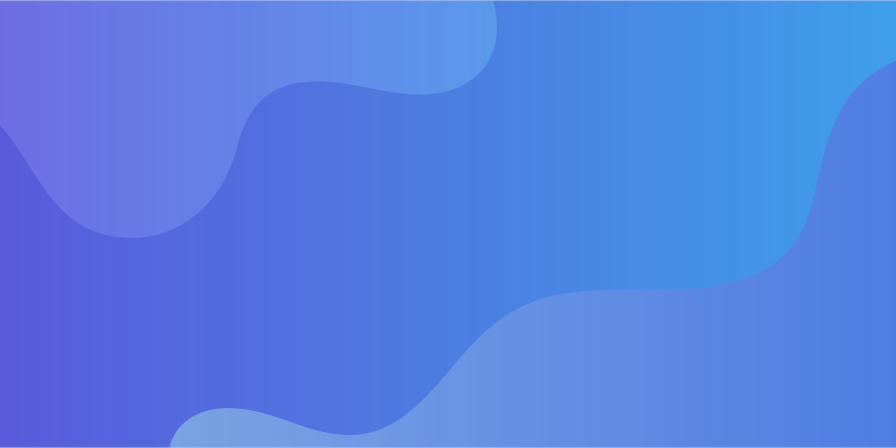
Give the GLSL for this background, as a Shadertoy shader.

```glsl
// Blue-violet gradient backdrop with two translucent wavy blobs in opposite corners.

const vec3 VIOLET     = vec3(0.350, 0.360, 0.860);
const vec3 MID_BLUE   = vec3(0.300, 0.490, 0.885);
const vec3 SKY_BLUE   = vec3(0.245, 0.620, 0.920);
const vec3 LILAC      = vec3(0.430, 0.430, 0.895);
const vec3 PALE_AZURE = vec3(0.355, 0.600, 0.920);
const vec3 MIST       = vec3(0.480, 0.640, 0.890);
const vec3 CORNFLOWER = vec3(0.310, 0.490, 0.890);
const vec3 RIM        = vec3(0.700, 0.770, 0.900);

float hash(float n) {
    return fract(sin(n * 127.1) * 43758.5453);
}

vec2 bezier(vec2 a, vec2 b, vec2 c, vec2 d, float t) {
    float s = 1.0 - t;
    return s * s * s * a + 3.0 * s * t * (s * b + t * c) + t * t * t * d;
}

vec2 bezierTangent(vec2 a, vec2 b, vec2 c, vec2 d, float t) {
    float s = 1.0 - t;
    return s * s * (b - a) + 2.0 * s * t * (c - b) + t * t * (d - c);
}

// Signed distance above an x-monotone curve; keeps "previous" left of its start.
float above(float previous, vec2 p, vec2 a, vec2 b, vec2 c, vec2 d) {
    if (p.x < a.x) return previous;
    float lo = 0.0, hi = 1.0;
    for (int i = 0; i < 16; i++) {
        float mid = 0.5 * (lo + hi);
        if (bezier(a, b, c, d, mid).x < p.x) lo = mid;
        else hi = mid;
    }
    float t = 0.5 * (lo + hi);
    vec2 tangent = normalize(bezierTangent(a, b, c, d, t));
    vec2 offset = p - bezier(a, b, c, d, t);
    return tangent.x * offset.y - tangent.y * offset.x;
}

// Positive inside the blob hanging from the upper left.
float upperBlob(vec2 p) {
    float lean = max(p.y - 0.938, 0.0) / 0.062;
    p.x += 0.008 * lean * lean;
    vec2 valley = vec2(0.294, 0.469), rise = vec2(0.526, 0.661);
    vec2 crest = vec2(0.708, 0.818), dip = vec2(0.938, 0.789);
    vec2 tip = vec2(1.109, 0.938);
    float d = above(-1.0, p, vec2(-0.001, 0.721), vec2(0.086, 0.628), vec2(0.117, 0.469), valley);
    d = above(d, p, valley, vec2(0.409, 0.469), vec2(0.495, 0.552), rise);
    d = above(d, p, rise, vec2(0.549, 0.753), vec2(0.589, 0.818), crest);
    d = above(d, p, crest, vec2(0.792, 0.818), vec2(0.859, 0.789), dip);
    d = above(d, p, dip, vec2(1.042, 0.789), vec2(1.109, 0.849), tip);
    return min(d, tip.x - p.x);
}

// Positive inside the blob rising toward the lower right.
float lowerBlob(vec2 p) {
    vec2 hump = vec2(0.508, 0.089), trough = vec2(0.781, 0.029);
    vec2 slope = vec2(1.016, 0.188), shelf = vec2(1.354, 0.352);
    vec2 climb = vec2(1.805, 0.523);
    float d = above(1.0, p, vec2(0.378, 0.0), vec2(0.391, 0.057), vec2(0.443, 0.089), hump);
    d = above(d, p, hump, vec2(0.612, 0.089), vec2(0.682, 0.029), trough);
    d = above(d, p, trough, vec2(0.880, 0.029), vec2(0.943, 0.102), slope);
    d = above(d, p, slope, vec2(1.104, 0.294), vec2(1.182, 0.352), shelf);
    d = above(d, p, shelf, vec2(1.563, 0.352), vec2(1.745, 0.344), climb);
    d = above(d, p, climb, vec2(1.844, 0.641), vec2(1.841, 0.797), vec2(2.001, 0.865));
    return -d;
}

float coverage(float d, float pixel) {
    return smoothstep(-0.7 * pixel, 0.7 * pixel, d);
}

void mainImage(out vec4 fragColor, in vec2 fragCoord) {
    vec2 uv = fragCoord / iResolution.xy;
    vec2 p = uv * vec2(2.0, 1.0);
    float pixel = 1.0 / iResolution.y;

    // Horizontal backdrop gradient
    vec3 color = mix(VIOLET, MID_BLUE, min(p.x, 1.0));
    color = mix(color, SKY_BLUE, max(p.x - 1.0, 0.0));

    // Blobs with their own gradients
    vec3 upperColor = mix(LILAC, PALE_AZURE, clamp(p.x / 1.11, 0.0, 1.0));
    vec3 lowerColor = mix(MIST, CORNFLOWER, clamp((p.x - 0.378) / 1.622, 0.0, 1.0));
    color = mix(color, upperColor, coverage(upperBlob(p), pixel));
    color = mix(color, lowerColor, coverage(lowerBlob(p), pixel));

    // Faint vertical bands
    color += 0.006 * (hash(floor(uv.x * 40.0)) - 0.5);

    // Hairline rim along the top and bottom
    float rim = 1.0 - smoothstep(0.001, 0.004, min(p.y, 1.0 - p.y));
    color = mix(color, RIM, 0.6 * rim);

    fragColor = vec4(color, 1.0);
}
```
